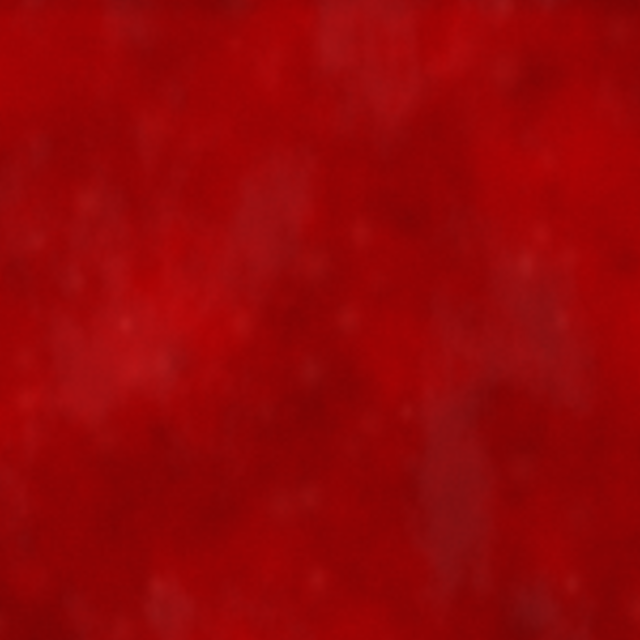
Reproduce this texture procedurally as a WebGL 1 fragment shader.

```glsl
precision highp float;
// Deep red mottled cloth: soft cloudy layers of value noise, slightly
// stretched upright, give the light and dark blotches. A pinkish haze,
// sparse blurred pale and dark spots and a very faint weave lie on top.

uniform vec2 u_resolution;

float hash(vec2 p) {
  return fract(sin(dot(p, vec2(127.1, 311.7))) * 43758.5453);
}

float valueNoise(vec2 p) {
  vec2 cell = floor(p);
  vec2 f = fract(p);
  f = f * f * f * (f * (f * 6.0 - 15.0) + 10.0);
  float low = mix(hash(cell), hash(cell + vec2(1.0, 0.0)), f.x);
  float high = mix(hash(cell + vec2(0.0, 1.0)), hash(cell + 1.0), f.x);
  return mix(low, high, f.y);
}

// Cloudy noise around 0.5; each octave is turned to hide the lattice.
float clouds(vec2 p) {
  float sum = 0.0;
  float weight = 0.5;
  for (int i = 0; i < 5; i++) {
    sum += weight * valueNoise(p);
    p = mat2(0.88, 0.48, -0.48, 0.88) * p * 2.05 + 17.3;
    weight *= 0.52;
  }
  return sum / 1.002;
}

// Blurred spots, one at most per cell, with random size and strength.
float softSpots(vec2 p, float density, float seed) {
  vec2 cell = floor(p);
  float sum = 0.0;
  for (int y = -1; y <= 1; y++) {
    for (int x = -1; x <= 1; x++) {
      vec2 id = cell + vec2(float(x), float(y));
      vec2 jitter = vec2(hash(id + seed), hash(id + seed + 5.7));
      float size = mix(0.13, 0.32, hash(id + seed + 9.1));
      vec2 d = (p - id - jitter) / size * vec2(1.0, 0.8);
      float strength = hash(id + seed + 3.3);
      float present = step(hash(id + seed + 13.9), density);
      sum += present * strength * exp(-dot(d, d));
    }
  }
  return sum;
}

void main() {
  vec2 uv = gl_FragCoord.xy / u_resolution;

  // Broad blotches, with a darker area right of and below the centre
  float tone = clouds(uv * vec2(5.0, 4.0) + vec2(3.7, 8.2)) - 0.5;
  vec2 shade = (uv - vec2(0.68, 0.36)) / vec2(0.26, 0.24);
  float red = 0.586 + 0.32 * tone - 0.055 * exp(-dot(shade, shade));

  // Dark smudges and a dim band along the top edge
  red -= 0.06 * softSpots(uv * 9.0, 0.3, 21.0);
  red -= 0.05 * smoothstep(0.965, 1.0, uv.y);

  // Pinkish haze in upright patches, and small pale spots
  float haze = smoothstep(0.5, 0.78, clouds(uv * vec2(7.0, 4.5) + 31.0));
  float pale = softSpots(uv * 13.0, 0.32, 47.0);

  // Faint weave and grain
  float weave = valueNoise(uv * vec2(60.0, 170.0))
              + valueNoise(uv * vec2(170.0, 60.0)) - 1.0;
  float grain = valueNoise(uv * 150.0 + 11.0) - 0.5;
  red += 0.012 * weave + 0.012 * grain;

  vec3 color = vec3(red, 0.012, 0.016);
  color += haze * vec3(0.02, 0.045, 0.05);
  color += pale * vec3(0.05, 0.05, 0.045);
  color.gb += 0.006 * grain;
  gl_FragColor = vec4(clamp(color, 0.0, 1.0), 1.0);
}
```
